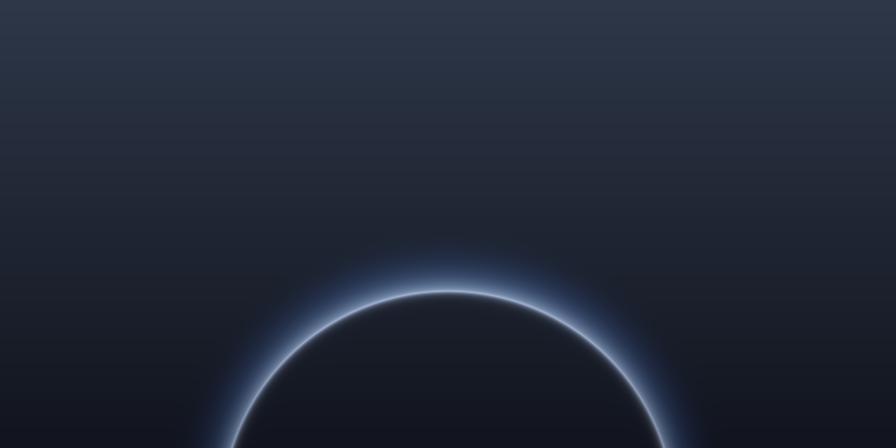
Write a WebGL 2 fragment shader that draws this background.

```glsl
#version 300 es
precision highp float;
// A dark planet rising at the bottom edge, rimmed by a blue halo under a slate sky.

#define SKY_TOP vec3(0.178, 0.217, 0.284)
#define SKY_BOTTOM vec3(0.066, 0.078, 0.115)
#define PLANET_CENTER vec2(0.0, -0.157)
#define PLANET_RADIUS 0.507
#define HALO_COLOR vec3(0.44, 0.49, 0.55)
#define HALO_WIDTH vec3(0.026, 0.0316, 0.0415)
#define HALO_REACH 0.16
#define INNER_WIDTH 0.007
#define RIM_COLOR vec3(0.08, 0.08, 0.09)
#define RIM_WIDTH 0.004
#define SIDE_DIM 0.85

uniform vec2 u_resolution;
out vec4 fragColor;

// Halo light at a signed distance from the limb: wide outside, thin inside.
vec3 haloLight(float dist, float widthScale) {
    vec3 outer = exp(-max(dist, 0.0) / (HALO_WIDTH * widthScale));
    float inner = exp(min(dist, 0.0) / INNER_WIDTH);
    float fade = 1.0 - smoothstep(0.4 * HALO_REACH, HALO_REACH, dist);
    return HALO_COLOR * outer * inner * fade;
}

void main() {
    // Height units, with x measured from the middle of the canvas
    vec2 p = (gl_FragCoord.xy - vec2(0.5 * u_resolution.x, 0.0)) / u_resolution.y;

    // Vertical sky gradient
    vec3 color = mix(SKY_BOTTOM, SKY_TOP, p.y);

    // Planet limb, a little fainter toward its sides
    vec2 toPoint = p - PLANET_CENTER;
    float dist = length(toPoint) - PLANET_RADIUS;
    float facing = smoothstep(0.2, 1.0, normalize(toPoint).y);
    float strength = mix(SIDE_DIM, 1.0, facing);
    color += strength * haloLight(dist, strength);

    // Soft bright line along the limb
    float rim = exp(-dist * dist / (RIM_WIDTH * RIM_WIDTH));
    color += strength * RIM_COLOR * rim;

    fragColor = vec4(color, 1.0);
}
```
